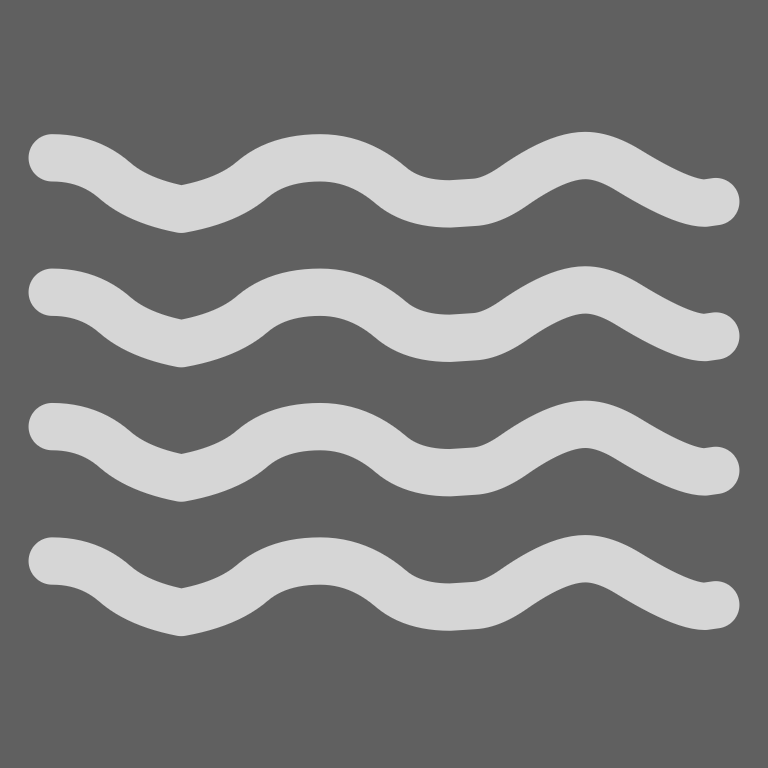
Write a Shadertoy shader that draws this pattern.

```glsl
// Four stacked, round-capped wavy strokes in light grey on a dark grey ground.

const vec3  GROUND_COLOR = vec3(0.378);
const vec3  STROKE_COLOR = vec3(0.841);
const float ROWS         = 4.0;
const float ROW_PITCH    = 0.175;
const float FIRST_ROW_Y  = 0.2695;  // height of the lowest stroke's left end
const float ROW_MIDDLE   = -0.032;  // middle of a wave, relative to its left end
const float HALF_WIDTH   = 0.0308;
const int   CURVES       = 11;
const int   STEPS        = 12;      // straight pieces per curve

// Chained quadratic curves (knot, control, knot, ...) in thousandths of the canvas.
const vec2 WAVE[2 * CURVES + 1] = vec2[](
    vec2( 68.0,   0.0), vec2(116.0,   0.0),
    vec2(150.0, -30.0), vec2(180.0, -56.0),
    vec2(236.0, -67.0), vec2(297.0, -56.0),
    vec2(329.0, -28.0), vec2(362.0,   0.0),
    vec2(417.0,   0.0), vec2(467.0,   0.0),
    vec2(509.0, -36.0), vec2(537.0, -60.0),
    vec2(586.0, -60.0), vec2(602.0, -59.0),
    vec2(617.0, -58.0), vec2(639.0, -57.0),
    vec2(667.0, -38.0), vec2(725.0,   3.0),
    vec2(762.0,   3.0), vec2(787.0,   3.0),
    vec2(818.0, -16.0), vec2(888.0, -59.0),
    vec2(918.0, -59.0));
const vec2 WAVE_END = vec2(932.0, -57.0);

float segmentDistance(vec2 p, vec2 a, vec2 b) {
    vec2 pa = p - a, ba = b - a;
    return length(pa - ba * clamp(dot(pa, ba) / dot(ba, ba), 0.0, 1.0));
}

vec2 quadratic(vec2 a, vec2 b, vec2 c, float t) {
    return mix(mix(a, b, t), mix(b, c, t), t);
}

// Distance to the centre line, with p relative to the left end's height.
float waveDistance(vec2 p) {
    p *= 1000.0;
    float d = segmentDistance(p, WAVE[2 * CURVES], WAVE_END);
    for (int i = 0; i < CURVES; i++) {
        vec2 a = WAVE[2 * i], b = WAVE[2 * i + 1], c = WAVE[2 * i + 2];
        vec2 from = a;
        for (int s = 1; s <= STEPS; s++) {
            vec2 to = quadratic(a, b, c, float(s) / float(STEPS));
            d = min(d, segmentDistance(p, from, to));
            from = to;
        }
    }
    return d / 1000.0;
}

void mainImage(out vec4 fragColor, in vec2 fragCoord) {
    float pixel = 1.0 / min(iResolution.x, iResolution.y);
    vec2 p = (fragCoord - 0.5 * iResolution.xy) * pixel + 0.5;

    // Shift into the nearest row.
    float row = floor((p.y - FIRST_ROW_Y - ROW_MIDDLE) / ROW_PITCH + 0.5);
    p.y -= FIRST_ROW_Y + clamp(row, 0.0, ROWS - 1.0) * ROW_PITCH;

    // Fill the stroke with an edge one pixel soft.
    float coverage = clamp((HALF_WIDTH - waveDistance(p)) / pixel + 0.5, 0.0, 1.0);
    fragColor = vec4(mix(GROUND_COLOR, STROKE_COLOR, coverage), 1.0);
}
```
